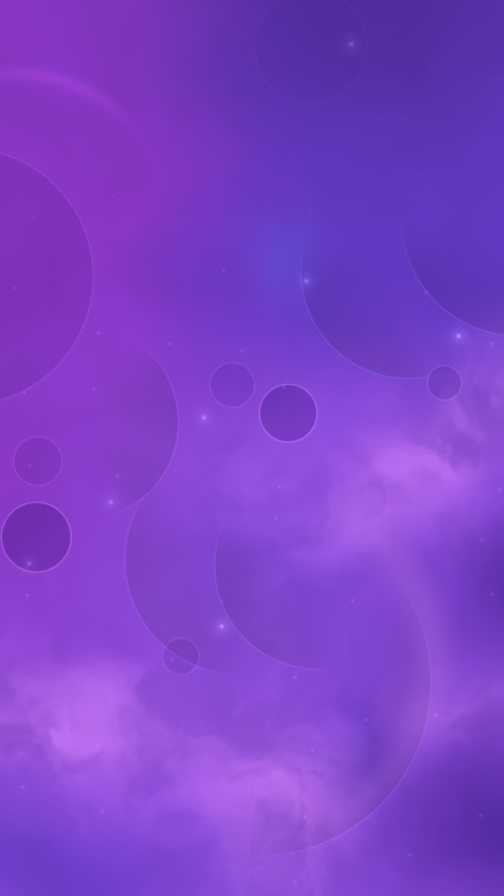
Write a Shadertoy shader that draws this background.

```glsl
// A violet nebula: soft colour pools bent by noise, billowing pink clouds,
// thin-rimmed translucent bubbles, faint large arcs and scattered stars.
// Space is measured in canvas widths: x runs 0..1, y runs 0..16/9.

#define INDIGO  vec3(0.38, 0.225, 0.755)
#define DUSK    vec3(0.31, 0.17, 0.60)
#define MAGENTA vec3(0.535, 0.215, 0.77)
#define VIOLET  vec3(0.55, 0.295, 0.86)
#define PLUM    vec3(0.33, 0.17, 0.64)
#define PINK    vec3(0.74, 0.45, 0.91)
#define AZURE   vec3(0.38, 0.38, 0.88)
#define WARP 0.07
#define RIM_WIDTH 0.0018
#define RIM_LIGHT 0.1
#define STAR_CELL 0.13

float hash(vec2 p) {
    return fract(sin(dot(p, vec2(127.1, 311.7))) * 43758.5453);
}

float noise(vec2 p) {
    vec2 i = floor(p), f = fract(p);
    f = f * f * (3.0 - 2.0 * f);
    return mix(mix(hash(i), hash(i + vec2(1, 0)), f.x),
               mix(hash(i + vec2(0, 1)), hash(i + vec2(1, 1)), f.x), f.y);
}

float fbm(vec2 p) {
    float sum = 0.0, amp = 0.5;
    for (int i = 0; i < 5; i++) {
        sum += amp * noise(p);
        p = mat2(1.6, 1.2, -1.2, 1.6) * p + 7.3;
        amp *= 0.5;
    }
    return sum;
}

// Gaussian pool with separate widths along x and y
float pool(vec2 p, vec2 centre, vec2 size) {
    vec2 q = (p - centre) / size;
    return exp(-dot(q, q));
}

vec3 backdrop(vec2 p) {
    vec3 upper = mix(MAGENTA, INDIGO, smoothstep(0.24, 0.66, p.x));
    vec3 c = mix(VIOLET, upper, smoothstep(0.85, 1.25, p.y));
    c = mix(c, MAGENTA, 0.9 * pool(p, vec2(0.0, 0.85), vec2(0.3, 0.4)));
    c = mix(c, DUSK, 0.95 * pool(p, vec2(0.74, 1.8), vec2(0.42, 0.28)));
    c = mix(c, INDIGO, 0.4 * pool(p, vec2(0.42, 1.22), vec2(0.12, 0.16)));
    c = mix(c, AZURE, 0.35 * pool(p, vec2(0.56, 1.28), vec2(0.07, 0.09)));
    c = mix(c, INDIGO, 0.45 * pool(p, vec2(0.57, 0.62), vec2(0.16, 0.15)));
    c = mix(c, PLUM, pool(p, vec2(1.04, 0.61), vec2(0.18, 0.14)));
    c = mix(c, PLUM, pool(p, vec2(1.02, 0.12), vec2(0.27, 0.2)));
    c = mix(c, INDIGO, 0.75 * pool(p, vec2(0.06, 0.05), vec2(0.34, 0.12)));
    return mix(c, INDIGO, 0.6 * pool(p, vec2(0.73, 0.3), vec2(0.08, 0.16)));
}

// Where the bright clouds gather
float cloudMask(vec2 p) {
    vec2 slant = vec2(p.x, p.y - 0.65 * (p.x - 0.85));
    float m = 0.95 * pool(slant, vec2(0.86, 0.87), vec2(0.26, 0.13));
    m += pool(p, vec2(0.1, 0.34), vec2(0.33, 0.13));
    m += 0.95 * pool(p, vec2(0.55, 0.18), vec2(0.14, 0.2));
    m += 0.6 * pool(p, vec2(0.95, 0.38), vec2(0.12, 0.06));
    m += 0.3 * pool(p, vec2(0.48, 0.82), vec2(0.1, 0.09));
    return min(m, 1.0);
}

float ring(float d, float width) {
    return exp(-d * d / (width * width));
}

void mainImage(out vec4 fragColor, in vec2 fragCoord) {
    vec2 p = fragCoord / iResolution.xy * vec2(1.0, 16.0 / 9.0);
    float px = 1.0 / iResolution.x;
    float rim = max(RIM_WIDTH, 0.6 * px);

    // Colour pools and clouds
    vec2 bend = vec2(fbm(p * 5.0), fbm(p * 5.0 + 19.0)) - 0.48;
    vec2 q = p + 2.0 * WARP * bend;
    vec3 col = backdrop(q);
    float billow = fbm(p * 9.0 + bend * 2.5);
    float mask = cloudMask(q);
    col = mix(col, PINK, mask * (0.25 + 0.55 * smoothstep(0.25, 0.7, billow)));
    col *= 1.0 + 0.2 * (billow - 0.48) * (0.35 + mask);

    // Bubbles: centre, radius, strength
    vec4 bubbles[8] = vec4[](
        vec4(-0.07, 1.229, 0.255, 0.4), vec4(0.072, 0.712, 0.069, 1.0),
        vec4(0.075, 0.863, 0.048, 0.4), vec4(0.461, 1.014, 0.044, 0.4),
        vec4(0.572, 0.958, 0.057, 1.0), vec4(0.882, 1.018, 0.034, 0.5),
        vec4(0.359, 0.475, 0.036, 0.4), vec4(0.616, 1.685, 0.111, 0.12));
    for (int i = 0; i < 8; i++) {
        vec4 b = bubbles[i];
        float d = length(p - b.xy) - b.z;
        float inside = smoothstep(px, -px, d);
        col *= mix(vec3(1), vec3(0.83, 0.77, 0.88), inside * b.w);
        col += RIM_LIGHT * b.w * ring(d, rim) * vec3(1.3, 1.1, 1.0);
    }

    // Large arcs: centre, radius, angle of the lit side
    vec4 arcs[6] = vec4[](
        vec4(0.81, 1.24, 0.213, -2.3), vec4(0.63, 0.655, 0.204, -2.5),
        vec4(0.475, 0.667, 0.227, -2.7), vec4(0.51, 0.424, 0.345, -0.5),
        vec4(0.16, 0.94, 0.194, -0.2), vec4(1.03, 1.345, 0.234, -2.0));
    for (int i = 0; i < 6; i++) {
        vec4 a = arcs[i];
        vec2 v = p - a.xy;
        float d = length(v) - a.z;
        float lit = smoothstep(0.3, 0.95, dot(normalize(v + 1e-5), vec2(cos(a.w), sin(a.w))));
        col += 0.5 * RIM_LIGHT * lit * ring(d, rim);
        col *= 1.0 - 0.08 * lit * smoothstep(px, -px, d) * smoothstep(-0.2, 0.0, d);
    }

    // Soft crescents at the lower right and upper left
    float crescent = ring(length(p - vec2(0.55, 0.46)) - 0.31, 0.04);
    col = mix(col, PINK, 0.25 * crescent * smoothstep(0.6, 0.8, p.x));
    float bow = ring(length(p - vec2(0.03, 1.325)) - 0.307, 0.014);
    col += 0.07 * bow * pool(p, vec2(0.13, 1.62), vec2(0.17, 0.12)) * vec3(1.0, 0.4, 0.9);

    // Bright stars: position and strength, then a fine random scatter
    vec3 stars[7] = vec3[](
        vec3(0.44, 0.535, 0.3), vec3(0.91, 1.111, 0.35), vec3(0.608, 1.22, 0.25),
        vec3(0.405, 0.949, 0.25), vec3(0.697, 1.69, 0.2), vec3(0.22, 0.781, 0.2),
        vec3(0.058, 0.66, 0.2));
    for (int i = 0; i < 7; i++) {
        float d = length(p - stars[i].xy);
        float light = ring(d, 0.004) + 0.35 * ring(d, 0.017);
        col += stars[i].z * light * vec3(0.6, 0.7, 0.7);
    }
    vec2 cell = floor(p / STAR_CELL);
    vec2 spot = 0.2 + 0.6 * vec2(hash(cell), hash(cell + 31.0));
    float speck = ring(length(p / STAR_CELL - cell - spot) * STAR_CELL, 0.0035);
    col += 0.07 * speck * step(0.6, hash(cell + 73.0)) * smoothstep(1.6, 1.1, p.y);

    fragColor = vec4(clamp(col, 0.0, 1.0), 1.0);
}
```
